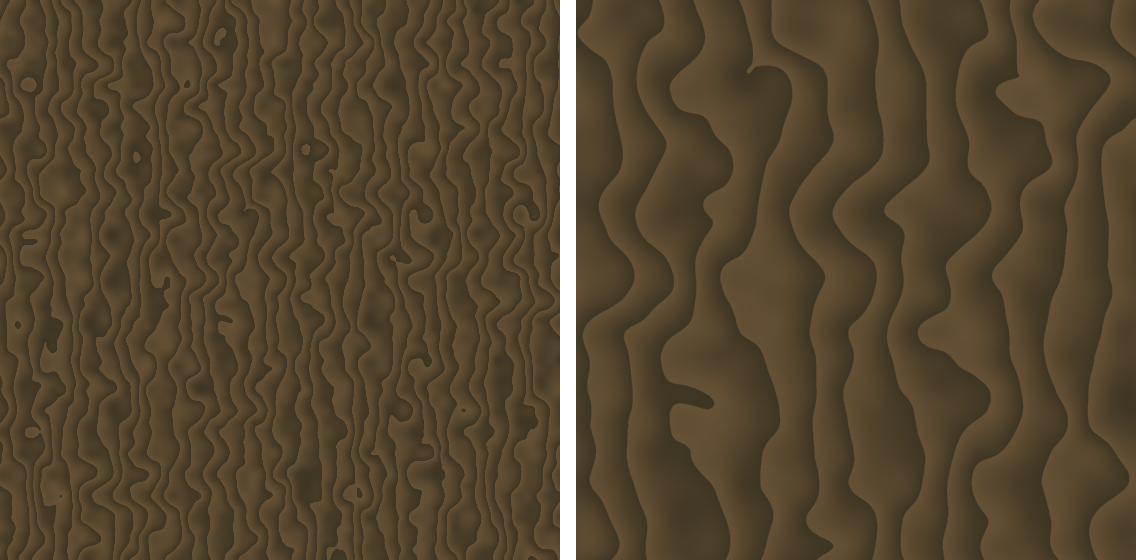
Left, the full canvas; right, a detail of the centre.
Write a three.js fragment shader that draws this texture.

```glsl
// Bark-like grain: near-vertical bands that fade from light to dark and then
// snap back to light. A sawtooth runs across x and smooth value noise shifts
// its phase, so the edges wander, bulge and now and then close into islands.

varying vec2 vUv;

const vec3 LIGHT_BROWN = vec3(0.398, 0.318, 0.206);
const vec3 DARK_BROWN = vec3(0.240, 0.206, 0.138);
const float SHADE_BIAS = 1.1;       // above 1 widens the light part of a band
const float BAND_COUNT = 32.0;      // bands across the canvas
const float WANDER_SCALE = 26.0;    // noise cells across the canvas
const float WANDER_AMOUNT = 1.6;    // phase shift, in bands
const float DETAIL_SCALE = 53.0;
const float DETAIL_AMOUNT = 0.4;
const float EDGE_SOFTNESS = 0.0008; // width of the smoothing footprint
const int TAPS = 3;                 // smoothing samples per axis

float hash(vec2 cell) {
  vec3 p = fract(cell.xyx * vec3(0.1031, 0.1030, 0.0973));
  p += dot(p, p.yzx + 33.33);
  return fract((p.x + p.y) * p.z);
}

float valueNoise(vec2 p) {
  vec2 cell = floor(p);
  vec2 f = fract(p);
  vec2 blend = f * f * (3.0 - 2.0 * f);
  float bottom = mix(hash(cell), hash(cell + vec2(1.0, 0.0)), blend.x);
  float top = mix(hash(cell + vec2(0.0, 1.0)), hash(cell + vec2(1.0, 1.0)), blend.x);
  return mix(bottom, top, blend.y);
}

// Sawtooth across x: 0 just right of an edge, rising to 1 at the next edge
float grain(vec2 p) {
  float wander = WANDER_AMOUNT * valueNoise(p * WANDER_SCALE + 7.0);
  float detail = DETAIL_AMOUNT * valueNoise(p * DETAIL_SCALE + 91.0);
  return pow(fract(p.x * BAND_COUNT + wander + detail), SHADE_BIAS);
}

void main() {
  // Average a small grid of samples to smooth the hard band edges
  float shade = 0.0;
  for (int i = 0; i < TAPS; i++) {
    for (int j = 0; j < TAPS; j++) {
      vec2 offset = (vec2(float(i), float(j)) + 0.5) / float(TAPS) - 0.5;
      shade += grain(vUv + offset * EDGE_SOFTNESS);
    }
  }
  shade /= float(TAPS * TAPS);

  gl_FragColor = vec4(mix(LIGHT_BROWN, DARK_BROWN, shade), 1.0);
}
```
